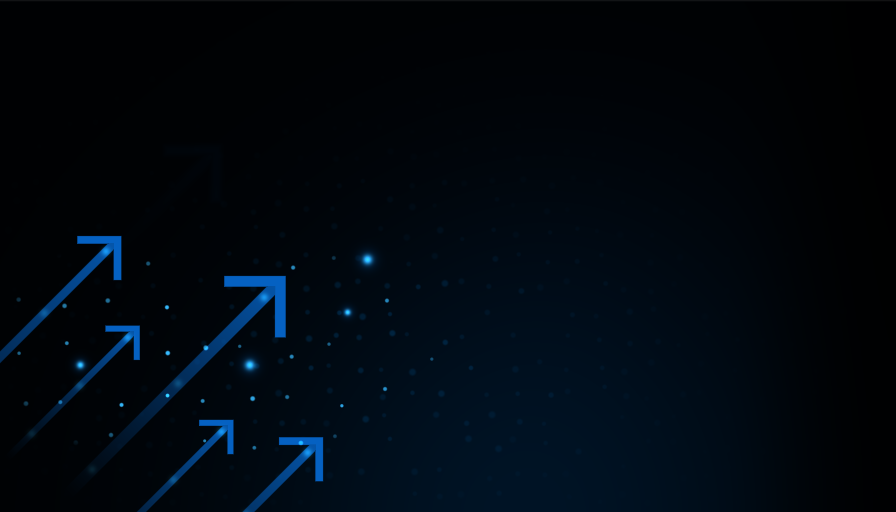
This background is drawn by a Shadertoy shader. Its source:

```glsl
// Draws glowing blue arrows rising diagonally through drifting sparks on a dark navy field.

#define CANVAS_WIDTH 1.75
#define BAR_WIDTH 0.175
#define SHAFT_HALF_WIDTH 0.095
#define SPARK_CELL 0.088
#define DUST_CELL 0.052
#define NIGHT vec3(0.0, 0.005, 0.012)
#define NAVY vec3(0.0, 0.074, 0.142)
#define ARROW_BLUE vec3(0.02, 0.38, 0.76)
#define SPARK_CYAN vec3(0.22, 0.74, 1.0)

// Arrows: tip position, head size, shaft fade length
const vec4 ARROWS[5] = vec4[5](
    vec4(0.237, 0.539, 0.086, 0.52),
    vec4(0.558, 0.461, 0.120, 0.43),
    vec4(0.273, 0.364, 0.067, 0.26),
    vec4(0.456, 0.180, 0.067, 0.31),
    vec4(0.631, 0.146, 0.086, 0.36));

// Accent lights: position, radius
const vec3 ACCENTS[4] = vec3[4](
    vec3(0.718, 0.493, 0.0085),
    vec3(0.488, 0.287, 0.0085),
    vec3(0.157, 0.287, 0.0065),
    vec3(0.679, 0.390, 0.0055));

vec3 hash3(vec2 cell) {
    vec3 h = fract(vec3(cell.xyx) * vec3(0.1031, 0.1030, 0.0973));
    h += dot(h, h.yxz + 33.33);
    return fract((h.xxy + h.yzz) * h.zyx);
}

float boxDistance(vec2 p, vec2 center, vec2 halfSize) {
    vec2 d = abs(p - center) - halfSize;
    return length(max(d, 0.0)) + min(max(d.x, d.y), 0.0);
}

float falloff(vec2 p, vec2 center, vec2 radius) {
    vec2 q = (p - center) / radius;
    return exp(-dot(q, q));
}

float fill(float d, float pixel) {
    return smoothstep(0.75 * pixel, -0.75 * pixel, d);
}

// Brightness of one arrow: an angled head plus a shaft fading down-left
float arrow(vec2 p, vec4 a, float pixel) {
    vec2 q = (a.xy - p) / a.z;
    float edge = pixel / a.z;
    vec2 bar = 0.5 * vec2(1.0, BAR_WIDTH);
    float head = min(boxDistance(q, bar, bar), boxDistance(q, bar.yx, bar.yx));
    float along = 0.5 * (q.x + q.y);
    float across = abs(q.x - q.y) * 0.7071;
    float fade = clamp(1.0 - along * a.z / a.w, 0.0, 1.0);
    float shaft = fill(max(across - SHAFT_HALF_WIDTH, 0.12 - along), edge);
    return max(fill(head, edge), shaft * 0.9 * pow(fade, 1.15));
}

// Soft beads of light caught on the shaft
float beads(vec2 p, vec4 a) {
    float light = 0.0;
    for (int i = 0; i < 3; i++) {
        float offset = 0.35 + 1.4 * float(i);
        light += falloff(p, a.xy - offset * a.z, vec2(0.008)) / (1.0 + float(i));
    }
    return light;
}

// One jittered dot per cell, with random size and strength
float scatter(vec2 p, float cellSize, float radius, float density) {
    vec2 cell = floor(p / cellSize);
    vec3 h = hash3(cell + 17.0);
    vec2 center = (cell + 0.25 + 0.5 * h.xy) * cellSize;
    float r = radius * mix(0.55, 1.0, h.z);
    float strength = step(h.z, density) * mix(0.4, 1.0, h.x);
    return strength * smoothstep(r, 0.35 * r, length(p - center));
}

void mainImage(out vec4 fragColor, in vec2 fragCoord) {
    vec2 uv = fragCoord / iResolution.xy;
    vec2 p = uv * vec2(CANVAS_WIDTH, 1.0);
    float pixel = 1.0 / iResolution.y;

    // Background glow low in the middle
    vec3 color = mix(NIGHT, NAVY, falloff(p, vec2(1.02, -0.04), vec2(0.56, 0.52)));
    color += vec3(0.0, 0.012, 0.026) * falloff(p, vec2(1.1, 0.45), vec2(0.4, 0.35));
    color *= smoothstep(1.75, 1.4, p.x) * 0.8 + 0.2;

    // Faint dust and a distant arrow
    float dustArea = falloff(p, vec2(0.73, 0.32), vec2(0.42, 0.25));
    color += vec3(0.0, 0.10, 0.17) * dustArea * scatter(p, DUST_CELL, 0.0105, 0.8);
    color += vec3(0.0, 0.012, 0.024) * arrow(p, vec4(0.432, 0.716, 0.11, 0.25), 6.0 * pixel);

    // Arrows
    for (int i = 0; i < 5; i++) {
        float light = arrow(p, ARROWS[i], pixel);
        color = mix(color, ARROW_BLUE, light);
        color += vec3(0.08, 0.28, 0.32) * beads(p, ARROWS[i]);
    }

    // Small bright sparks
    vec2 sparkOffset = (p - vec2(0.42, 0.32)) / vec2(0.43, 0.21);
    float sparkArea = smoothstep(1.15, 0.8, length(sparkOffset));
    color += SPARK_CYAN * sparkArea * scatter(p, SPARK_CELL, 0.0075, 0.78);

    // Accent lights with a blue halo and a pale core
    for (int i = 0; i < 4; i++) {
        vec3 a = ACCENTS[i];
        color += SPARK_CYAN * falloff(p, a.xy, vec2(a.z));
        color += vec3(0.0, 0.10, 0.20) * falloff(p, a.xy, vec2(2.2 * a.z));
    }

    // Thin top border
    color += 0.07 * smoothstep(0.996, 0.999, uv.y);
    fragColor = vec4(clamp(color, 0.0, 1.0), 1.0);
}
```
